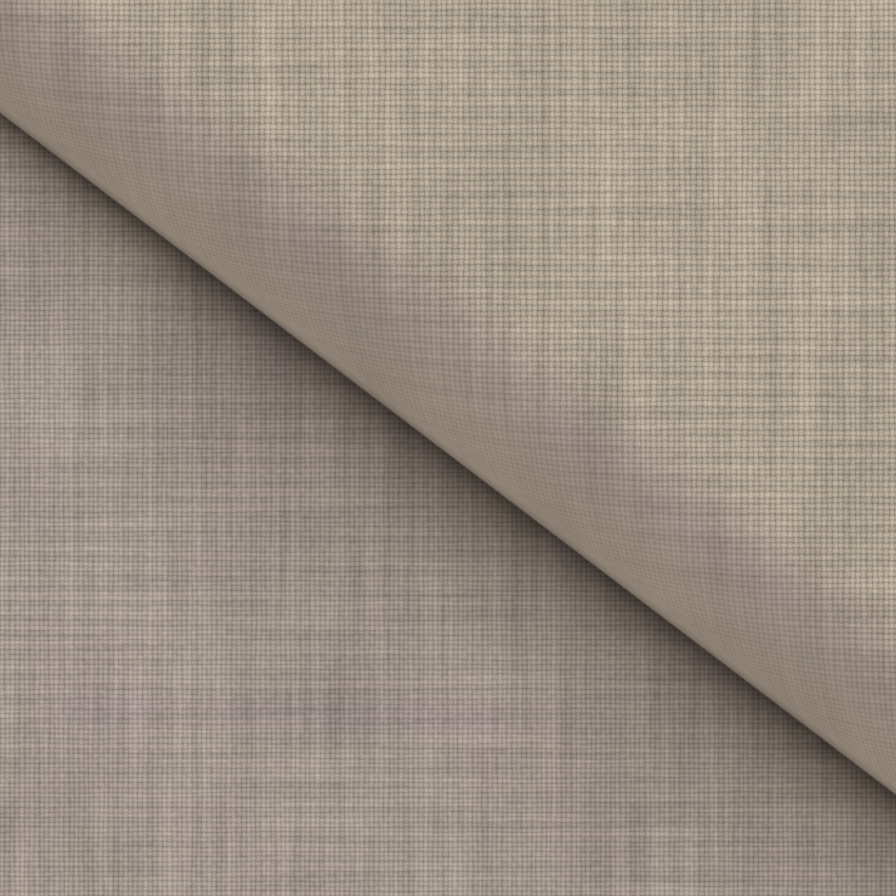
Give the GLSL for this texture, as a WebGL 1 fragment shader.

```glsl
precision highp float;
// Plain-woven linen with a soft diagonal fold lying over a flat lower layer.
// A signed distance to the fold line drives the rolled shading and cast shadow;
// crossed thread profiles and stretched gradient noise make the weave and slubs.

uniform vec2 u_resolution;

const float PI = 3.14159265;
const float FOLD_START = 0.874;     // height of the fold line at the left side
const float FOLD_SLOPE = -0.761;
const float ROLL_RADIUS = 0.15;     // width of the curved part of the flap
const float FLAP_THREADS = 158.0;   // threads across the canvas
const float BASE_THREADS = 182.0;
const float WEAVE_DEPTH = 0.27;
const float SLUB_DEPTH = 0.10;
const float CONTACT_WIDTH = 0.033;  // tight and wide parts of the cast shadow
const float AMBIENT_WIDTH = 0.13;
const vec3 FLAP_COLOR = vec3(0.675, 0.633, 0.565);
const vec3 ROLL_COLOR = vec3(0.555, 0.510, 0.455);
const vec3 BASE_COLOR = vec3(0.650, 0.608, 0.560);
const vec3 MAUVE_TINT = vec3(0.945, 0.925, 0.985);
const vec3 SHADOW_TINT = vec3(0.97, 1.02, 1.05);

vec2 hashGradient(vec2 cell) {
  vec3 q = fract(vec3(cell.xyx) * vec3(0.1031, 0.1030, 0.0973));
  q += dot(q, q.yzx + 33.33);
  float angle = 2.0 * PI * fract((q.x + q.y) * q.z);
  return vec2(cos(angle), sin(angle));
}

float gradientNoise(vec2 p) {
  vec2 i = floor(p);
  vec2 f = fract(p);
  vec2 w = f * f * f * (f * (f * 6.0 - 15.0) + 10.0);
  float a = dot(hashGradient(i), f);
  float b = dot(hashGradient(i + vec2(1.0, 0.0)), f - vec2(1.0, 0.0));
  float c = dot(hashGradient(i + vec2(0.0, 1.0)), f - vec2(0.0, 1.0));
  float d = dot(hashGradient(i + vec2(1.0, 1.0)), f - vec2(1.0, 1.0));
  return 1.4 * mix(mix(a, b, w.x), mix(c, d, w.x), w.y);
}

float cloudNoise(vec2 p) {
  float sum = 0.0;
  float amplitude = 0.6;
  for (int i = 0; i < 3; i++) {
    sum += amplitude * gradientNoise(p);
    p = p * 2.03 + 17.3;
    amplitude *= 0.5;
  }
  return sum;
}

// Zero-centred brightness of crossed threads, with dark gaps between them.
float weave(vec2 uv, float threads) {
  vec2 p = uv * threads;
  p += 0.22 * vec2(gradientNoise(p * vec2(0.45, 0.08)),
                   gradientNoise(p * vec2(0.08, 0.45) + 41.0));
  vec2 profile = abs(sin(PI * p));
  float over = 0.5 + 0.5 * sin(PI * p.x) * sin(PI * p.y);
  float height = mix(profile.x, profile.y, over);
  float gap = (1.0 - profile.x) * (1.0 - profile.y);
  float visible = smoothstep(1.3, 2.8, u_resolution.x / threads);
  return (height - 0.64 - 0.35 * gap) * visible;
}

// Uneven yarn thickness, drawn out along both thread directions.
float slubs(vec2 uv, float threads) {
  vec2 p = uv * threads;
  float warp = gradientNoise(p * vec2(0.62, 0.035) + 9.0);
  float weft = gradientNoise(p * vec2(0.028, 0.62) + 73.0);
  float broad = gradientNoise(p * vec2(0.17, 0.018) + 31.0);
  float grain = gradientNoise(p * 0.83 + 5.0);
  return 0.6 * warp + 0.65 * weft + 0.4 * broad + 0.55 * grain;
}

vec3 flapLayer(vec2 uv, float dist, vec2 normal) {
  // Arc length around the roll compresses the threads toward the edge.
  float d = clamp(dist, 0.0, ROLL_RADIUS);
  float arc = ROLL_RADIUS * acos(1.0 - d / ROLL_RADIUS);
  vec2 cloth = uv + normal * (arc - d);
  float flatness = smoothstep(0.0, 0.19, dist);
  vec3 color = mix(ROLL_COLOR, FLAP_COLOR, flatness);
  float mauve = exp(-pow((dist - 0.095) / 0.045, 2.0));
  mauve *= 0.75 + 0.6 * cloudNoise(uv * 7.0);
  color *= mix(vec3(1.0), MAUVE_TINT, clamp(mauve, 0.0, 1.0));
  color *= 1.0 + 0.05 * cloudNoise(uv * vec2(6.0, 3.5) + 3.0);
  float detail = mix(0.3, 1.0, smoothstep(0.01, 0.17, dist));
  float texture = WEAVE_DEPTH * weave(cloth, FLAP_THREADS)
                + SLUB_DEPTH * slubs(cloth, FLAP_THREADS);
  color *= 1.0 + detail * texture;
  return color * mix(0.86, 1.0, smoothstep(0.0, 0.008, dist));
}

vec3 baseLayer(vec2 uv, float depth) {
  float stain = exp(-pow((uv.y - 0.205 + 0.03 * (uv.x - 0.3)) / 0.016, 2.0));
  stain *= smoothstep(0.02, 0.12, uv.x) * (1.0 - smoothstep(0.5, 0.75, uv.x));
  float mauve = clamp(0.25 + 0.8 * cloudNoise(uv * 5.0 + 8.0) + 0.6 * stain, 0.0, 1.0);
  vec3 color = BASE_COLOR * mix(vec3(1.0), MAUVE_TINT, mauve);
  color *= 1.0 + 0.04 * cloudNoise(uv * vec2(5.0, 4.0) + 21.0);
  color *= 1.0 + 0.85 * WEAVE_DEPTH * weave(uv, BASE_THREADS)
               + SLUB_DEPTH * slubs(uv + 2.7, BASE_THREADS);
  // Shadow spreads wider away from the left end of the fold.
  float spread = mix(0.6, 1.0, smoothstep(0.0, 0.35, uv.x));
  float shadow = 0.40 * exp(-depth / (CONTACT_WIDTH * spread))
               + 0.25 * exp(-depth / (AMBIENT_WIDTH * spread));
  return color * pow(vec3(1.0 - shadow), SHADOW_TINT);
}

void main() {
  vec2 uv = gl_FragCoord.xy / u_resolution;
  vec2 normal = normalize(vec2(-FOLD_SLOPE, 1.0));
  float dist = dot(uv - vec2(0.0, FOLD_START), normal);
  float blur = max(0.0016, 0.8 / u_resolution.y);
  float flapMask = smoothstep(-blur, blur, dist);
  vec3 color = mix(baseLayer(uv, max(-dist, 0.0)),
                   flapLayer(uv, dist, normal), flapMask);
  gl_FragColor = vec4(clamp(color, 0.0, 1.0), 1.0);
}
```
